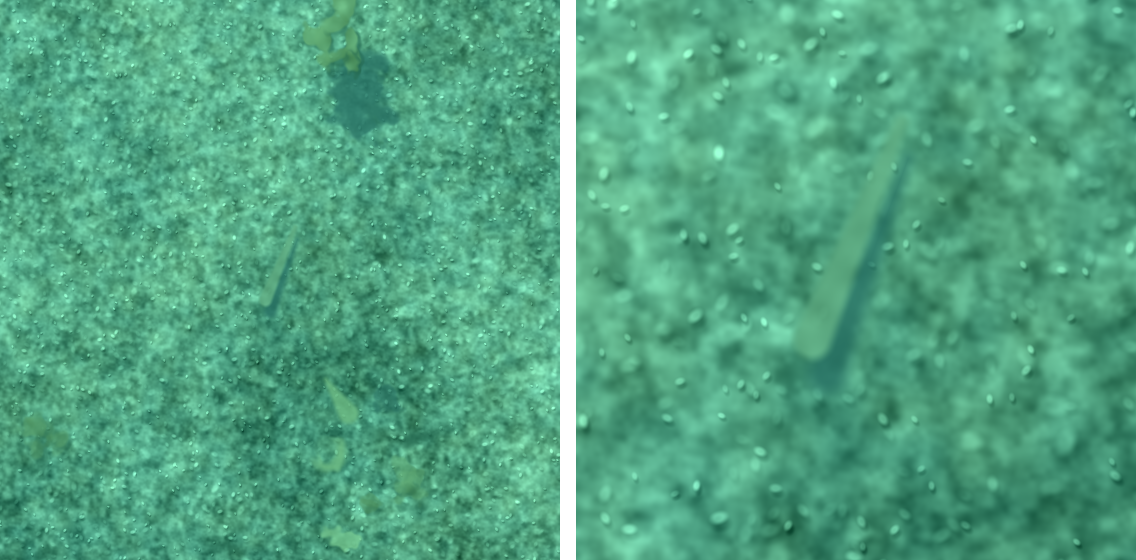
Left: the whole. Right: its middle third, enlarged.
This texture is drawn by a three.js fragment shader. Its source:

```glsl
// Sandy, gravelly sea bed seen through green water: rotated noise octaves give
// the sand tone, jittered cells give lit pebbles and pale specks, and soft
// distance shapes add a small fish, shells, weed tufts and their shadows.
varying vec2 vUv;

const vec3 SAND = vec3(0.325, 0.655, 0.520);
const vec3 TONE_STEP = vec3(0.070, 0.092, 0.080);
const vec3 SHADOW = vec3(0.15, 0.44, 0.39);
const vec3 DEEP = vec3(0.14, 0.41, 0.31);
const vec3 WEED = vec3(0.34, 0.62, 0.41);
const vec3 SHELL = vec3(0.43, 0.74, 0.52);
const vec3 FISH = vec3(0.35, 0.65, 0.49);

float hash(vec2 p) {
  return fract(sin(dot(p, vec2(127.1, 311.7))) * 43758.545);
}

vec2 hash2(vec2 p) {
  return vec2(hash(p), hash(p + 57.3));
}

vec2 rotate(vec2 p, float a) {
  float c = cos(a), s = sin(a);
  return vec2(c * p.x - s * p.y, s * p.x + c * p.y);
}

// Centred value noise, from -0.5 to 0.5
float noise(vec2 p) {
  vec2 i = floor(p), f = fract(p);
  f = f * f * (3.0 - 2.0 * f);
  float low = mix(hash(i), hash(i + vec2(1.0, 0.0)), f.x);
  float high = mix(hash(i + vec2(0.0, 1.0)), hash(i + 1.0), f.x);
  return mix(low, high, f.y) - 0.5;
}

float octave(vec2 p, float scale, float angle) {
  return noise(rotate(p, angle) * scale + scale);
}

// Soft ellipse with a ragged rim
float blob(vec2 p, vec2 centre, vec2 radii, float angle, float ragged) {
  float d = length(rotate(p - centre, angle) / radii);
  d += ragged * (octave(p, 42.0, 0.6) + 0.6 * octave(p, 90.0, 1.1));
  return 1.0 - smoothstep(0.6, 1.15, d);
}

// Soft tapered stroke from a to b
float taper(vec2 p, vec2 a, vec2 b, float ra, float rb, float soft) {
  vec2 ab = b - a;
  float t = clamp(dot(p - a, ab) / dot(ab, ab), 0.0, 1.0);
  float d = length(p - a - ab * t) - mix(ra, rb, t);
  return 1.0 - smoothstep(-soft, soft, d);
}

// Scattered stones: lit body minus a shadow on the lower right
float pebbles(vec2 p, float scale, float density) {
  vec2 q = rotate(p, 0.4) * scale, cell = floor(q);
  float tone = 0.0;
  for (int y = -1; y <= 1; y++) {
    for (int x = -1; x <= 1; x++) {
      vec2 id = cell + vec2(float(x), float(y));
      vec2 rnd = hash2(id + scale);
      float present = step(hash(id + 9.7), density);
      float radius = mix(0.18, 0.46, rnd.x * rnd.y);
      vec2 shape = radius * vec2(1.25, 0.85);
      vec2 d = rotate(q - id - rnd, rnd.x * 6.28);
      vec2 s = rotate(q - id - rnd - radius * vec2(0.8, -0.7), rnd.x * 6.28);
      float body = 1.0 - smoothstep(0.35, 1.2, length(d / shape));
      float shade = 1.0 - smoothstep(0.3, 1.3, length(s / shape));
      tone += present * (body * (0.5 + rnd.y) - 0.6 * shade * (1.0 - body));
    }
  }
  return tone;
}

// Tuft of overlapping ragged leaves, each with a dark side
vec3 tuft(vec3 color, vec2 p, vec2 centre, vec2 spread, float seed, float opacity) {
  for (int i = 0; i < 9; i++) {
    vec2 rnd = hash2(vec2(float(i), seed));
    vec2 c = centre + (rnd - 0.5) * 2.0 * spread;
    vec2 radii = mix(vec2(0.016, 0.010), vec2(0.036, 0.020), rnd.y);
    float angle = rnd.x * 6.28;
    color = mix(color, DEEP, 0.6 * opacity * blob(p, c + vec2(0.009, -0.010), radii, angle, 1.1));
    vec3 leaf = WEED + TONE_STEP * (rnd.y * 1.2 - 0.4 + 2.0 * octave(p, 48.0, 0.3));
    color = mix(color, leaf, opacity * blob(p, c, radii, angle, 1.1));
  }
  return color;
}

vec3 seaBed(vec2 p) {
  float tone = 1.2 * octave(p, 3.0, 0.5) + 1.3 * octave(p, 8.0, 1.0);
  tone += 1.5 * octave(p, 28.0, 0.3) + 2.2 * octave(p, 66.0, 0.8);
  tone += 2.1 * octave(p, 125.0, 1.3) + 0.8 * octave(p, 230.0, 0.2);
  tone += 0.9 * pebbles(p, 24.0, 0.16) + 0.9 * pebbles(p, 52.0, 0.40);
  tone += 1.9 * pebbles(p, 85.0, 0.13);
  tone += 0.5 * (p.y - 0.5) - 0.7 * blob(p, vec2(0.72, 0.22), vec2(0.17, 0.13), 0.5, 0.6);
  float tint = octave(p, 5.0, 0.9) + octave(p, 38.0, 0.1) + 0.35 * (0.5 - p.x);
  return SAND + TONE_STEP * tone + vec3(-0.020, 0.002, 0.030) * tint;
}

void main() {
  vec2 p = vUv;
  vec3 color = seaBed(p);

  // Weed tufts and cast shadows
  color = mix(color, SHADOW, 0.75 * blob(p, vec2(0.645, 0.83), vec2(0.055, 0.10), -0.15, 0.7));
  color = tuft(color, p, vec2(0.605, 0.93), vec2(0.045, 0.060), 3.0, 0.85);
  color = tuft(color, p, vec2(0.710, 0.14), vec2(0.050, 0.050), 8.0, 0.50);
  color = tuft(color, p, vec2(0.080, 0.22), vec2(0.030, 0.030), 5.0, 0.35);
  color = mix(color, DEEP, 0.7 * taper(p, vec2(0.73, 0.21), vec2(0.80, 0.24), 0.010, 0.002, 0.008));

  // Shells: a pointed one, a curled one and a pale flake
  color = mix(color, SHADOW, 0.6 * blob(p, vec2(0.69, 0.29), vec2(0.035, 0.022), 0.9, 0.8));
  color = mix(color, SHELL, 0.8 * taper(p, vec2(0.582, 0.322), vec2(0.622, 0.262), 0.003, 0.018, 0.006));
  float curl = blob(p, vec2(0.590, 0.190), vec2(0.034, 0.031), 0.3, 0.4);
  float hollow = blob(p, vec2(0.580, 0.199), vec2(0.027, 0.024), 0.3, 0.5);
  color = mix(color, SHELL, 0.85 * curl * (1.0 - 0.75 * hollow));
  color = mix(color, SHELL + TONE_STEP, 0.7 * blob(p, vec2(0.61, 0.04), vec2(0.045, 0.020), 0.4, 1.0));

  // Fish lying on the sand, shadow first
  color = mix(color, SHADOW, 0.8 * taper(p, vec2(0.531, 0.572), vec2(0.483, 0.444), 0.002, 0.011, 0.007));
  vec3 skin = FISH + TONE_STEP * (1.4 * octave(p, 75.0, 0.5) + 0.3);
  color = mix(color, skin, 0.9 * taper(p, vec2(0.527, 0.594), vec2(0.474, 0.464), 0.004, 0.011, 0.004));

  gl_FragColor = vec4(clamp(color, 0.0, 1.0), 1.0);
}
```
